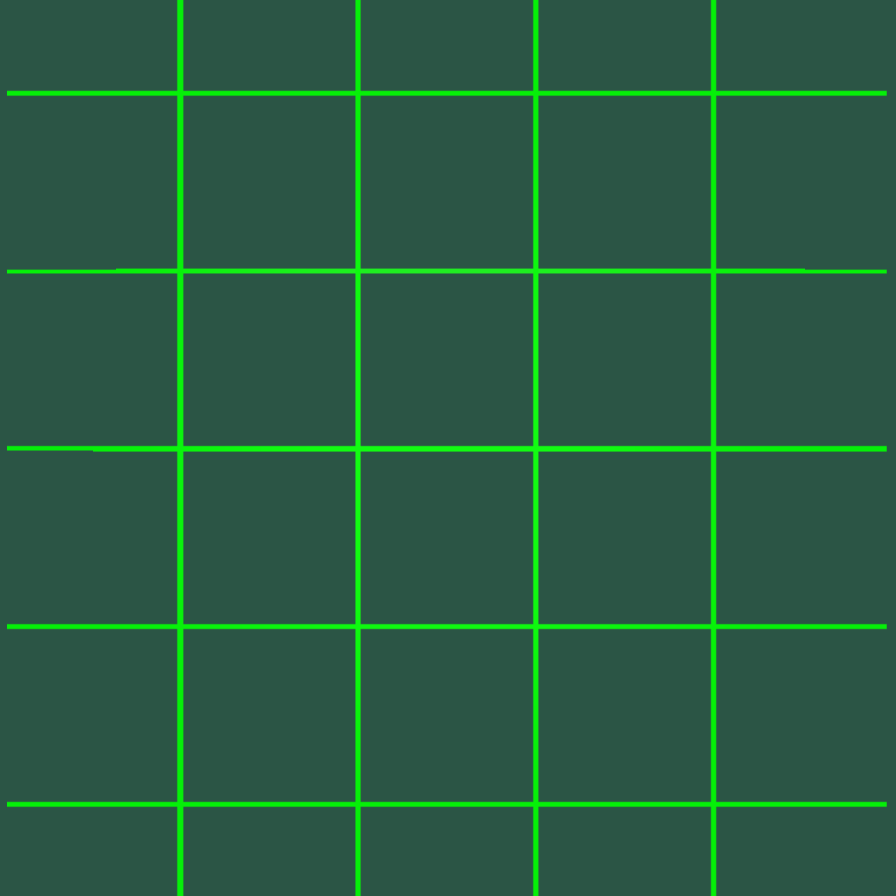
Write a WebGL 2 fragment shader that draws this pattern.

```glsl
#version 300 es
precision highp float;
// Bright green square grid on dark green board, with slightly uneven line widths.
uniform vec2 u_resolution;
out vec4 fragColor;

// Coverage of a soft-edged line at distance d from its centre.
float stroke(float d, float halfWidth, float soft) {
    return 1.0 - smoothstep(halfWidth - soft, halfWidth + soft, abs(d));
}

void main() {
    vec2 uv = gl_FragCoord.xy / u_resolution;
    float pixel = 1.0 / min(u_resolution.x, u_resolution.y);
    float soft = max(0.0011, 0.6 * pixel);

    // Nearest of four columns and five rows, with signed distance to each.
    vec2 firstLine = vec2(0.2012, 0.1023);
    float spacing = 0.1984;
    vec2 index = clamp(round((uv - firstLine) / spacing), vec2(0.0), vec2(3.0, 4.0));
    vec2 d = uv - firstLine - index * spacing;

    // The leftmost column and the middle row are a little heavier.
    float columnHalf = index.x < 0.5 ? 0.0034 : 0.0029;
    float middleRow = 1.0 - step(0.5, abs(index.y - 2.0));
    float upperRow = 1.0 - step(0.5, abs(index.y - 3.0));
    float rowHalf = 0.0027 + 0.0004 * middleRow;

    // Worn ends: the upper row thins from above, the middle row from below.
    float upperWear = upperRow * step(0.384, abs(uv.x - 0.514));
    float middleWear = middleRow * step(uv.x, 0.104);
    rowHalf -= 0.0006 * (upperWear + middleWear);
    d.y += 0.0006 * (upperWear - middleWear);

    // Rows stop just short of both side edges.
    float rowSpan = stroke(uv.x - 0.4987, 0.4909, 0.6 * pixel);
    float column = stroke(d.x, columnHalf, soft);
    float row = stroke(d.y, rowHalf, soft) * rowSpan;

    // Lines glow slightly paler toward the centre, most of all on the upper row.
    float glow = 1.0 - smoothstep(0.1, 0.45, length(uv - 0.5));
    vec3 lineGreen = mix(vec3(0.02, 0.94, 0.03), vec3(0.07, 0.99, 0.07), glow);
    vec3 rowGreen = mix(lineGreen, vec3(0.14, 0.92, 0.15), upperRow * glow);

    vec3 color = vec3(0.17, 0.335, 0.27);
    color = mix(color, rowGreen, row);
    color = mix(color, lineGreen, column);
    fragColor = vec4(color, 1.0);
}
```
